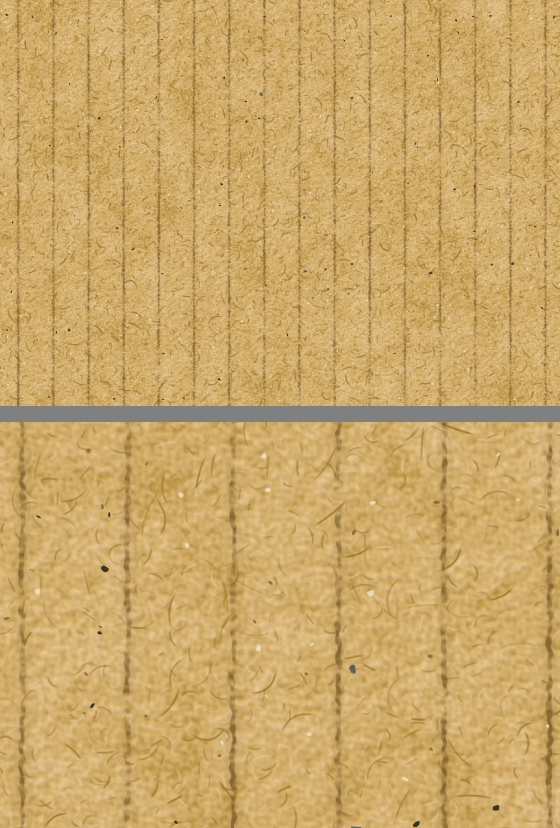
Top, the full canvas; bottom, a detail of the centre.
Reproduce this texture procedurally as a WebGL 1 fragment shader.

```glsl
precision highp float;
// Kraft cardboard: sixteen fine vertical flute creases over fibrous, flecked paper.
uniform vec2 u_resolution;

const float FLUTES = 15.93;       // flute widths across the canvas
const float CREASE_OFFSET = 0.52; // crease position inside a flute
const vec3 KRAFT = vec3(0.824, 0.680, 0.418);
const vec3 PALE = vec3(0.885, 0.768, 0.565);
const vec3 OCHRE = vec3(0.71, 0.555, 0.235);
const vec3 FIBRE = vec3(0.56, 0.415, 0.11);
const vec3 CREASE = vec3(0.49, 0.37, 0.16);
const vec3 INK = vec3(0.17, 0.145, 0.10);
const vec3 SLATE = vec3(0.29, 0.33, 0.33);
const vec3 CHALK = vec3(0.95, 0.90, 0.80);

vec3 hash3(vec2 p) {
  vec3 q = fract(p.xyx * vec3(0.1031, 0.1030, 0.0973));
  q += dot(q, q.yxz + 33.33);
  return fract((q.xxy + q.yzz) * q.zyx);
}

vec2 gradient(vec2 cell) {
  float angle = 6.2832 * hash3(cell).x;
  return vec2(cos(angle), sin(angle));
}

// Gradient noise, roughly -0.7 to 0.7
float noise(vec2 p) {
  vec2 i = floor(p), f = p - i;
  vec2 u = f * f * f * (f * (f * 6.0 - 15.0) + 10.0);
  vec2 e = vec2(1.0, 0.0);
  float a = dot(gradient(i), f);
  float b = dot(gradient(i + e.xy), f - e.xy);
  float c = dot(gradient(i + e.yx), f - e.yx);
  float d = dot(gradient(i + e.xx), f - e.xx);
  return mix(mix(a, b, u.x), mix(c, d, u.x), u.y);
}

vec2 rotate(vec2 p, float angle) {
  float c = cos(angle), s = sin(angle);
  return vec2(c * p.x + s * p.y, c * p.y - s * p.x);
}

// Matted pulp, stretched along two crossing directions
float pulp(vec2 p) {
  float mat = noise(rotate(p, 0.6) * vec2(4.0, 10.0)) + noise(rotate(p, -0.5) * vec2(7.0, 15.0) + 17.0);
  return 0.7 * mat + 0.95 * noise(p * 19.0 + 41.0);
}

float stroke(float dist, float halfWidth, float px) {
  return 1.0 - smoothstep(max(halfWidth - px, 0.0), halfWidth + px, dist);
}

// Curved hairs, one candidate per grid cell
float fibres(vec2 p, float size, float density, float halfWidth, float px, float seed) {
  vec2 home = floor(p / size);
  float cover = 0.0;
  for (int y = -1; y <= 1; y++) {
    for (int x = -1; x <= 1; x++) {
      vec2 cell = home + vec2(x, y);
      vec3 place = hash3(cell + seed);
      vec3 form = hash3(cell + seed + 57.0);
      vec2 q = rotate(p - (cell + place.xy) * size, 6.2832 * place.z);
      float bend = (form.x - 0.5) * 2.6 / size;
      float dist = abs(q.y - bend * q.x * q.x) / sqrt(1.0 + 4.0 * bend * bend * q.x * q.x);
      float reach = size * mix(0.2, 0.6, form.y);
      float taper = 1.0 - smoothstep(0.5 * reach, reach, abs(q.x));
      float present = step(form.z, density) * mix(0.3, 1.0, form.z / density);
      cover = max(cover, present * taper * stroke(dist, halfWidth, px));
    }
  }
  return cover;
}

// Small irregular specks, kept wholly inside their cells
float flecks(vec2 p, float size, float density, float radius, float px, float seed) {
  vec2 cell = floor(p / size);
  vec3 place = hash3(cell + seed);
  vec3 form = hash3(cell + seed + 91.0);
  vec2 q = rotate(p - (cell + mix(vec2(0.25), vec2(0.75), place.xy)) * size, 6.2832 * place.z);
  q.y *= mix(1.0, 2.2, form.x);
  float dist = length(q) + 0.7 * radius * noise(p * 21.0);
  return step(form.y, density) * stroke(dist, radius * mix(0.45, 1.0, form.z), px);
}

// Broken, grainy crease with a faint shadow
float creases(vec2 p, float px) {
  float lane = floor(p.x - CREASE_OFFSET + 0.5);
  float waver = 0.02 * noise(vec2(lane * 7.3, p.y * 2.2)) + 0.035 * noise(p * 11.0);
  float dist = abs(p.x - CREASE_OFFSET - lane + waver);
  float wear = 0.58 + 0.55 * noise(vec2(lane * 3.7 + 0.4, p.y * 0.65))
    + 0.7 * noise(vec2(lane * 5.1 + 0.3, p.y * 3.5)) + 0.9 * noise(p * vec2(9.0, 17.0) + 5.0);
  float core = stroke(dist, 0.022, px);
  float shadow = exp(-dist * dist / 0.004);
  return clamp(wear, 0.08, 1.0) * (0.62 * core + 0.24 * shadow);
}

void main() {
  vec2 p = gl_FragCoord.xy / u_resolution.x * FLUTES;
  float px = FLUTES / u_resolution.x;

  // Mottled pulp lit from the upper left, over slow tonal drift
  float drift = 0.6 * noise(p * 0.45 + 3.0) + 0.7 * noise(p * 1.2) + 0.6 * noise(p * 2.6 + 9.0);
  float tone = pulp(p) + drift + 0.08;
  vec2 toLight = vec2(-0.02, 0.02);
  float relief = pulp(p - toLight) - pulp(p + toLight);
  vec3 color = mix(KRAFT, PALE, 0.7 * smoothstep(0.0, 0.95, tone));
  color = mix(color, OCHRE, 0.65 * smoothstep(0.0, 0.9, -tone));
  color += 0.045 * relief;

  // Pale and brown hairs, then the creases
  color = mix(color, PALE, 0.7 * fibres(p, 0.2, 0.75, 0.011, px, 11.0));
  color = mix(color, FIBRE, 0.55 * fibres(p, 0.19, 0.6, 0.008, px, 173.0));
  color = mix(color, FIBRE, 0.75 * fibres(p, 0.4, 0.5, 0.008, px, 331.0));
  color = mix(color, CREASE, creases(p, px));

  // Scattered flecks
  color = mix(color, CHALK, 0.8 * flecks(p, 0.45, 0.15, 0.035, px, 23.0));
  color = mix(color, CREASE, 0.75 * flecks(p, 0.4, 0.15, 0.03, px, 119.0));
  color = mix(color, INK, 0.9 * flecks(p, 0.6, 0.13, 0.038, px, 241.0));
  color = mix(color, SLATE, 0.85 * flecks(p, 1.6, 0.07, 0.06, px, 407.0));
  gl_FragColor = vec4(color, 1.0);
}
```
